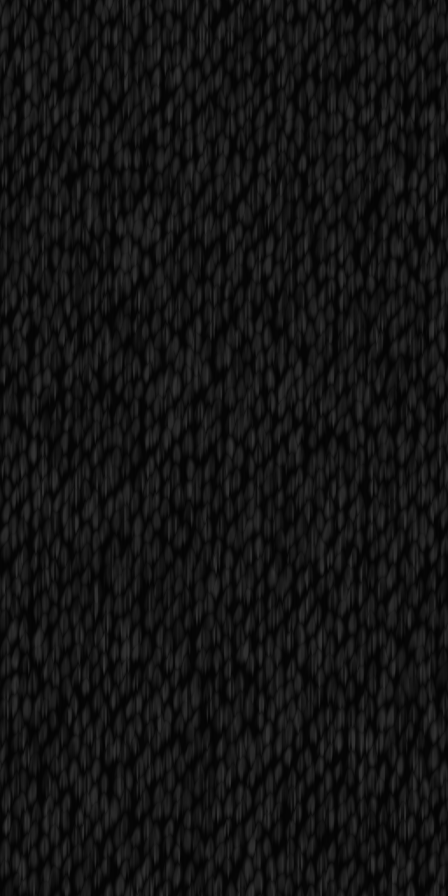
A WebGL 2 fragment shader for this texture:

```glsl
#version 300 es
precision highp float;
// Dark fur: slightly slanted leaf-shaped tufts combed by fine vertical hairs.

uniform vec2 u_resolution;
out vec4 fragColor;

const vec2 TUFT_GRID = vec2(44.0, 20.0);   // tufts per canvas width
const vec2 HAIR_GRID = vec2(256.0, 12.0);  // hairs per canvas width

float hash(vec2 p) {
    return fract(sin(dot(p, vec2(127.1, 311.7))) * 43758.5453);
}

float valueNoise(vec2 p) {
    vec2 cell = floor(p);
    vec2 f = fract(p);
    f = f * f * (3.0 - 2.0 * f);
    float low = mix(hash(cell), hash(cell + vec2(1.0, 0.0)), f.x);
    float high = mix(hash(cell + vec2(0.0, 1.0)), hash(cell + vec2(1.0, 1.0)), f.x);
    return mix(low, high, f.y);
}

// Soft leaf, leaning sideways and narrowing towards its upper tip
float leaf(vec2 p, vec2 halfSize, float lean) {
    p.x -= lean * p.y;
    vec2 q = p / halfSize;
    q.x /= 1.0 - 0.4 * clamp(q.y, -0.3, 1.0);
    return 1.0 - smoothstep(0.3, 1.0, length(q));
}

// Brightest of the jittered leaves around a point
float tufts(vec2 p, vec2 grid) {
    vec2 cell = floor(p * grid);
    float shade = 0.0;
    for (int y = -1; y <= 1; y++) {
        for (int x = -2; x <= 2; x++) {
            vec2 id = cell + vec2(x, y);
            vec2 jitter = vec2(hash(id + 3.1), hash(id + 17.7)) - 0.5;
            float stagger = 0.5 * mod(id.x, 2.0) - 0.25;
            vec2 centre = (id + 0.5 + vec2(0.6, 0.5) * jitter + vec2(0.0, stagger)) / grid;
            float size = mix(0.8, 1.05, hash(id + 29.3));
            float lean = mix(-0.02, 0.22, hash(id + 41.9));
            float bright = mix(0.8, 1.0, hash(id + 53.5));
            vec2 halfSize = size * vec2(0.68, 0.78) / grid;
            shade = max(shade, bright * leaf(p - centre, halfSize, lean));
        }
    }
    return shade;
}

// Thin upright strands, long and short, one cell wide
float hairs(vec2 p, vec2 grid) {
    vec2 q = p * grid + vec2(0.5, 0.0);
    float longHair = valueNoise(q);
    float shortHair = valueNoise(q * vec2(1.0, 2.3) + vec2(400.0, 61.0));
    return smoothstep(0.0, 1.0, mix(longHair, shortHair, 0.45));
}

void main() {
    vec2 p = gl_FragCoord.xy / u_resolution.x;
    float hair = hairs(p, HAIR_GRID);

    // Each hair slides the tuft along its length, fraying the edges
    float slide = 0.014 * (hair - 0.5);
    float tuft = mix(0.08, 1.0, tufts(p + vec2(0.0, slide), TUFT_GRID));

    float grey = 0.01 + 0.2 * tuft * mix(0.2, 1.0, hair);
    fragColor = vec4(vec3(grey), 1.0);
}
```
